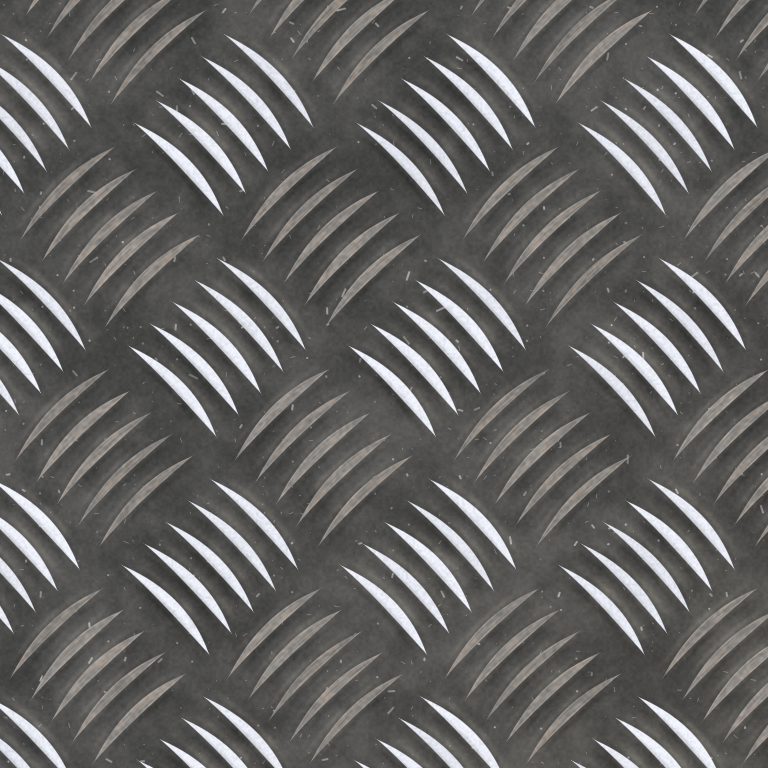
A three.js fragment shader for this texture:

```glsl
varying vec2 vUv;

#define HALF_LENGTH 0.288
#define PITCH 0.139
#define BULGE 0.034
#define BRIGHT_WIDTH 0.0250
#define DIM_WIDTH 0.0225
#define EDGE 0.007
#define PLATE_DARK vec3(0.262, 0.262, 0.260)
#define PLATE_LIGHT vec3(0.350, 0.348, 0.342)
#define STEEL_BRIGHT vec3(0.92, 0.93, 0.965)
#define STEEL_GREY vec3(0.66, 0.67, 0.69)
#define DIM_LIGHT vec3(0.64, 0.625, 0.61)
#define DIM_DARK vec3(0.43, 0.42, 0.405)

float hash(vec2 p) {
  vec3 q = fract(vec3(p.xyx) * 0.1031);
  q += dot(q, q.yzx + 33.33);
  return fract((q.x + q.y) * q.z);
}

float noise(vec2 p) {
  vec2 i = floor(p), f = fract(p);
  f = f * f * (3.0 - 2.0 * f);
  return mix(mix(hash(i), hash(i + vec2(1.0, 0.0)), f.x),
             mix(hash(i + vec2(0.0, 1.0)), hash(i + 1.0), f.x), f.y);
}

float fbm(vec2 p) {
  float sum = 0.0, amp = 0.5;
  for (int i = 0; i < 5; i++) {
    sum += amp * noise(p);
    p = mat2(1.6, 1.2, -1.2, 1.6) * p + 17.3;
    amp *= 0.5;
  }
  return sum;
}

// Lattice with slight shear and foreshortening; y points up
vec2 lattice(vec2 uv) {
  float row = (1.0 - uv.y - 0.1628) / 0.2923;
  row += 0.0078 * row * row;
  return vec2((uv.x - 0.2917 + 0.009 * row) / (0.2891 - 0.0024 * row), -row);
}

// Five curved ridges: depth inside, position across, position along, random
vec4 ridges(vec2 q, vec2 id, float halfWidth) {
  float t = q.x / HALF_LENGTH;
  float taper = 1.0 - t * t;
  float w = q.y - BULGE * taper;
  float k = clamp(floor(w / PITCH + 0.5), -2.0, 2.0);
  float across = w - k * PITCH;
  float rnd = hash(id * 7.0 + vec2(k + 51.0, 3.0 * k + 83.0));
  float width = halfWidth * (0.9 + 0.2 * rnd) * (1.0 + 0.15 * t);
  return vec4(width * taper - abs(across), across / halfWidth, t, rnd);
}

float coverage(float depth) {
  return smoothstep(-0.5 * EDGE, 0.5 * EDGE, depth);
}

// Soft band running beside a ridge
float band(vec4 r, float offset, float spread) {
  float d = (r.y - offset) / spread;
  return exp(-d * d) * clamp(1.0 - r.z * r.z, 0.0, 1.0);
}

// Sparse short scratches and specks, one candidate per grid cell
float scratches(vec2 p, float density) {
  vec2 id = floor(p), f = fract(p) - 0.5;
  float angle = 6.2832 * hash(id + 11.0);
  vec2 dir = vec2(cos(angle), sin(angle));
  f -= 0.3 * (vec2(hash(id + 23.0), hash(id + 37.0)) - 0.5);
  float halfLen = 0.25 * pow(hash(id + 41.0), 3.0);
  float d = length(f - dir * clamp(dot(f, dir), -halfLen, halfLen));
  return step(1.0 - density, hash(id + 59.0)) * (1.0 - smoothstep(0.02, 0.10, d));
}

void main() {
  vec2 p = lattice(vUv);
  vec2 brightId = floor(p + 0.5), dimId = floor(p);
  vec2 a = p - brightId, b = p - dimId - 0.5;
  vec4 bright = ridges(vec2(a.x - a.y, a.x + a.y) * 0.7071, brightId, BRIGHT_WIDTH);
  vec4 dim = ridges(vec2(b.x + b.y, b.y - b.x) * 0.7071, dimId + 31.0, DIM_WIDTH);

  float grain = noise(vUv * 230.0) - 0.5;
  float fine = noise(vUv * 410.0 + 9.0) - 0.5;
  float cloud = fbm(vUv * 9.0 + 4.0);
  float smudge = fbm(vUv * 34.0 + 40.0);

  // Worn plate
  float wear = smoothstep(0.28, 0.72, 0.55 * cloud + 0.45 * smudge);
  vec3 color = mix(PLATE_DARK, PLATE_LIGHT, wear);
  color += 0.035 * grain + 0.025 * fine;
  color += vec3(0.022, 0.018, 0.008) * (1.0 - vUv.y) * vUv.x;

  // Shadows and reflections beside the ridges
  float streak = 0.5 + smudge;
  color -= 0.055 * band(bright, -1.7, 0.6) + 0.045 * band(dim, -1.8, 0.6);
  color += vec3(0.085, 0.080, 0.068) * streak * band(bright, 1.8, 0.65);
  color += vec3(0.070, 0.066, 0.058) * streak * band(dim, 1.7, 0.6);
  color += 0.28 * scratches(vUv * 46.0, 0.13) * (0.4 + smudge);
  color += 0.15 * scratches(vUv * 83.0 + 70.0, 0.10);

  // Dim ridges: light rims and lengthwise streaks
  float brushed = noise(vec2(dim.z * 5.0, dim.y * 3.0) + dim.w * 90.0);
  float rim = 1.0 - smoothstep(0.001, 0.010, dim.x);
  float tone = 0.15 + 0.5 * brushed + 0.3 * rim + 0.25 * (dim.w - 0.5) + 0.4 * grain;
  tone += 0.15 * (1.0 - dim.z * dim.z);
  vec3 dimColor = mix(DIM_DARK, DIM_LIGHT, clamp(tone, 0.0, 1.2));
  dimColor += vec3(0.030, 0.005, -0.015) * smoothstep(0.45, 0.8, brushed);
  color = mix(color, dimColor, coverage(dim.x));

  // Bright ridges: shaded lower flank and speckle
  float flank = smoothstep(-1.0, -0.1, bright.y);
  float shine = 0.50 + 0.50 * flank + 0.2 * (bright.w - 0.5);
  shine += 0.55 * min(grain + 0.15, 0.0) + 0.25 * fine;
  vec3 brightColor = mix(STEEL_GREY, STEEL_BRIGHT, clamp(shine, 0.0, 1.15));
  color = mix(color, brightColor, coverage(bright.x));

  gl_FragColor = vec4(clamp(color, 0.0, 1.0), 1.0);
}
```
